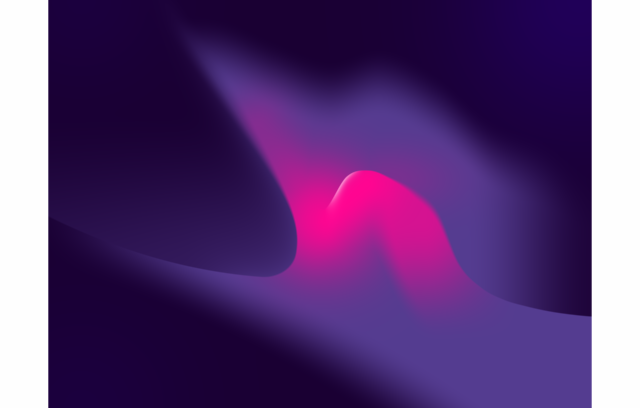
A Shadertoy shader for this background:

```glsl
// Draws dark indigo silk folds with a violet veil and a glowing pink crest, framed by white side margins.

const float ASPECT = 1.57;            // design space: x in 0..ASPECT, y in 0..1
const float MARGIN = 0.0755;          // white margin, as a share of the width
const vec3 WHITE  = vec3(0.995);
const vec3 NIGHT  = vec3(0.100, 0.000, 0.200);
const vec3 INDIGO = vec3(0.130, 0.000, 0.370);
const vec3 VIOLET = vec3(0.330, 0.235, 0.565);
const vec3 PINK   = vec3(1.000, 0.020, 0.570);
const vec3 SHEEN  = vec3(1.000, 0.780, 0.930);

const vec2 HOT_SPOT   = vec2(0.790, 0.462);
const vec2 GLOW_TOP   = vec2(0.633, 0.684);
const vec2 CREST_TOP  = vec2(0.900, 0.550);
const vec2 RIDGE_SPAN = vec2(0.796, 1.457);
const vec2 VEIL_SPAN  = vec2(0.408, 1.469);

// Evenly spaced heights of the two free-form edges
const float RIDGE[13] = float[13](0.486, 0.567, 0.582, 0.561, 0.527, 0.473, 0.351,
                                  0.294, 0.265, 0.249, 0.237, 0.229, 0.224);
const float VEIL[9] = float[9](0.888, 0.882, 0.827, 0.780, 0.810, 0.745, 0.633, 0.582, 0.510);

// Catmull-Rom blend of four neighbouring heights
float spline(float a, float b, float c, float d, float t) {
    return b + 0.5 * t * (c - a + t * (2.0 * a - 5.0 * b + 4.0 * c - d + t * (3.0 * (b - c) + d - a)));
}

float ridgeHeight(float x) {
    float s = clamp((x - RIDGE_SPAN.x) / (RIDGE_SPAN.y - RIDGE_SPAN.x), 0.0, 1.0) * 12.0;
    int i = min(int(s), 11);
    return spline(RIDGE[max(i - 1, 0)], RIDGE[i], RIDGE[i + 1], RIDGE[min(i + 2, 12)], s - float(i));
}

float veilHeight(float x) {
    float s = clamp((x - VEIL_SPAN.x) / (VEIL_SPAN.y - VEIL_SPAN.x), 0.0, 1.0) * 8.0;
    int i = min(int(s), 7);
    return spline(VEIL[max(i - 1, 0)], VEIL[i], VEIL[i + 1], VEIL[min(i + 2, 8)], s - float(i));
}

float smoothMax(float a, float b, float k) {
    float h = max(k - abs(a - b), 0.0) / k;
    return max(a, b) + 0.25 * k * h * h;
}

// x: distance to segment ab, y: position along it
vec2 segment(vec2 p, vec2 a, vec2 b) {
    float t = clamp(dot(p - a, b - a) / dot(b - a, b - a), 0.0, 1.0);
    return vec2(length(p - mix(a, b, t)), t);
}

float gauss(float d) { return exp(-d * d); }

// Signed distance to the left fold, negative inside
float leftFold(vec2 p) {
    float rise = 0.68 * (p.y - 0.41);
    float side = p.x - 0.809 + sqrt(0.0064 + rise * rise);
    float d = max(0.66 - p.x, 0.0);
    float base = 0.320 + 0.06 * d + 0.40 * d * d - p.y;
    return smoothMax(side * 0.85, base, 0.06);
}

void mainImage(out vec4 fragColor, in vec2 fragCoord) {
    vec2 uv = fragCoord / iResolution.xy;
    vec2 p = uv * vec2(ASPECT, 1.0);
    float pixel = 1.0 / iResolution.y;

    // Night backdrop with faint indigo corners
    vec3 night = mix(NIGHT, INDIGO, 0.85 * gauss(length((p - vec2(1.42, 1.0)) / vec2(0.30, 0.32))));
    night = mix(night, INDIGO, 0.25 * gauss(length((p - vec2(0.2, 0.0)) / 0.25)));
    night = mix(night, INDIGO, 0.25 * gauss(length((p - vec2(0.2, 1.0)) / 0.2)));

    // Ridge: signed distance, positive below the curve
    float ridge = ridgeHeight(p.x);
    float slope = (ridgeHeight(p.x + 0.004) - ridgeHeight(p.x - 0.004)) / 0.008;
    float depth = (ridge - p.y) / sqrt(1.0 + slope * slope);
    float ridgeSoft = pixel + 0.010 * gauss((p.x - 1.04) / 0.06);
    float below = smoothstep(-ridgeSoft, ridgeSoft, depth);

    // Violet veil, soft above and below, shaded towards the right
    float top = veilHeight(p.x);
    float veil = 1.0 - smoothstep(top - 0.10, top + 0.075, p.y);
    float floorY = 0.40 - 0.10 * p.x - 0.28 * p.x * p.x;
    float floorSoft = 0.04 + 0.07 * p.x;
    veil *= smoothstep(floorY - floorSoft, floorY + floorSoft, p.y) * smoothstep(0.25, 0.72, p.x + 0.4 * p.y);
    veil *= 1.0 - 0.92 * smoothstep(1.14, 1.46, p.x) * (1.0 - below);
    vec3 color = mix(night, VIOLET, veil);

    // Pink glow behind the crest
    vec2 streak = segment(p, GLOW_TOP, HOT_SPOT);
    float back = gauss(streak.x / 0.085) * mix(0.28, 0.92, streak.y * streak.y);
    float pool = 0.90 * gauss(length((p - HOT_SPOT) / vec2(0.14, 0.135)));
    float glow = max(back, pool) + 0.35 * min(back, pool) * (1.0 - max(back, pool));
    glow = max(glow, 0.22 * gauss(length((p - vec2(0.95, 0.56)) / vec2(0.16, 0.08))));

    // Pink in front: hot crest and the ribbon falling from it
    float crest = gauss(segment(p, HOT_SPOT, CREST_TOP).x / 0.125);
    float drop = max(0.46 - p.y, 0.0);
    float foldX = 0.925 + 0.2 * drop + 0.8 * drop * drop;
    float ribbon = smoothstep(-0.03, 0.035, p.x - foldX) * smoothstep(0.16, 0.46, p.y);
    ribbon *= 0.76 * (1.0 - smoothstep(1.04, 1.28, p.x));
    float front = 1.0 - (1.0 - crest) * (1.0 - ribbon * (1.0 - 0.45 * crest));
    front = max(front, pool);
    glow = mix(glow, front, below * smoothstep(0.76, 0.82, p.x));
    color = mix(color, PINK, clamp(glow, 0.0, 1.0));

    // Pale sheen on the rising edge of the crest
    float sheen = below * exp(-max(depth, 0.0) / 0.007);
    sheen *= smoothstep(0.795, 0.835, p.x) * (1.0 - smoothstep(0.845, 0.895, p.x));
    color = mix(color, SHEEN, 0.85 * sheen);

    // Left fold, lit along its lower right rim
    float fold = leftFold(p);
    float foldSoft = pixel + 0.035 * smoothstep(0.42, 0.92, p.y);
    float light = 0.55 * (1.0 - smoothstep(0.30, 0.74, p.y)) * mix(0.5, 1.0, p.x / 0.73);
    float rim = exp(min(fold, 0.0) / 0.035) * smoothstep(0.50, 0.72, p.x + 0.15 * p.y);
    light += 0.55 * rim * (1.0 - light);
    color = mix(color, mix(night, VIOLET, light), 1.0 - smoothstep(-foldSoft, foldSoft, fold));

    // White side margins
    float inset = (min(uv.x, 1.0 - uv.x) - MARGIN) * iResolution.x;
    color = mix(WHITE, color, clamp(inset + 0.5, 0.0, 1.0));
    fragColor = vec4(color, 1.0);
}
```
